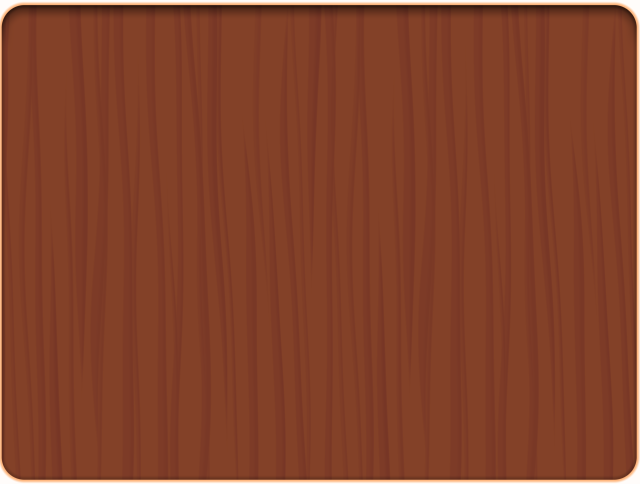
Reproduce this texture procedurally as a WebGL 2 fragment shader.

```glsl
#version 300 es
precision highp float;

uniform vec2 u_resolution;
out vec4 outColor;

#define WOOD vec3(0.514, 0.255, 0.155)
#define GRAIN vec3(0.490, 0.232, 0.153)
#define GRAIN_EDGE vec3(0.466, 0.212, 0.147)
#define GLOW vec3(1.0, 0.72, 0.50)
#define PAPER vec3(1.0, 0.99, 0.98)
#define TILE_WIDTH 0.677
#define CORNER_RADIUS 0.047
#define GLOW_WIDTH 0.0085
#define SHADOW_DEPTH 0.42
#define WANDER 0.009
#define TAU 6.28318

float hash(float n) {
    return fract(sin(n * 12.9898 + 4.137) * 43758.55);
}

float roundedBox(vec2 p, vec2 halfSize, float radius) {
    vec2 q = abs(p) - halfSize + radius;
    return length(max(q, 0.0)) + min(max(q.x, q.y), 0.0) - radius;
}

// Tapered vertical streaks: x = body coverage, y = dark flank coverage
vec2 grainLayer(vec2 p, float count, float halfWidth, float reachMin, float seed, float px) {
    float spacing = TILE_WIDTH / count;
    float cell = floor(p.x / spacing);
    vec2 cover = vec2(0.0);
    for (int i = -2; i <= 2; i++) {
        float id = cell + float(i);
        float key = mod(id, count) * 7.31 + seed;
        float phase = TAU * hash(key);

        // Wandering centre line
        float center = (id + 0.5 + 0.6 * (hash(key + 1.7) - 0.5)) * spacing;
        center += WANDER * sin(p.y * 4.3 + phase);
        center += 0.3 * WANDER * sin(p.y * 10.7 + phase * 2.3);

        // Each streak grows from the top or the bottom and ends in a point
        float side = hash(key + 3.1) < 0.5 ? -1.0 : 1.0;
        float reach = mix(reachMin, 1.3, hash(key + 5.3));
        float fromTip = side * (p.y - 0.5) + reach;
        float taper = smoothstep(-0.02, 0.42, fromTip);
        float w = halfWidth * mix(0.65, 1.35, hash(key + 8.9)) * taper;
        w *= 0.85 + 0.15 * sin(p.y * 6.1 + phase * 1.7);

        float d = p.x - center;
        float body = 1.0 - smoothstep(-px, px, abs(d) - w);
        body *= smoothstep(0.0, 1.5 * px, w);
        float flankStart = w * mix(-0.1, 0.5, hash(key + 11.3));
        float flank = body * smoothstep(-0.25 * w - px, 0.25 * w + px, d - flankStart);
        cover = max(cover, vec2(body, flank * mix(0.45, 1.0, hash(key + 13.7))));
    }
    return cover;
}

vec3 woodColor(vec2 p, float px) {
    // Shared sway keeps neighbouring streaks roughly parallel
    p.x += 0.008 * sin(p.y * 3.1 + TAU * p.x / TILE_WIDTH) + 0.012 * p.y;
    vec2 broad = grainLayer(p, 14.0, 0.0108, 0.1, 2.0, px);
    vec2 fine = grainLayer(p + vec2(0.021, 0.0), 10.0, 0.0052, -0.1, 151.0, px);
    vec3 color = mix(WOOD, GRAIN, broad.x);
    color = mix(color, GRAIN, fine.x * 0.65);
    return mix(color, GRAIN_EDGE, max(broad.y, fine.y * 0.85));
}

void main() {
    vec2 p = gl_FragCoord.xy / u_resolution.y;
    float px = 1.0 / u_resolution.y;
    float aspect = u_resolution.x * px;

    // Panel outline
    vec2 low = vec2(0.0035, 0.0088);
    vec2 high = vec2(aspect - 0.0068, 0.9895);
    vec2 center = 0.5 * (low + high);
    vec2 halfSize = 0.5 * (high - low);
    float d = roundedBox(p - center, halfSize, CORNER_RADIUS);

    // Inner shadow, deepest below the top edge
    vec3 color = woodColor(p, px);
    float lowered = roundedBox(p - center + vec2(0.0, 0.006), halfSize, CORNER_RADIUS);
    float shade = SHADOW_DEPTH * (1.0 - smoothstep(-0.026, 0.006, lowered));
    shade = SHADOW_DEPTH * smoothstep(-0.026, 0.006, lowered) * smoothstep(-0.1, 0.0, p.y - high.y)
          + 0.22 * smoothstep(-0.010, 0.0, d);
    color *= 1.0 - shade;

    // Warm glow fading into the paper outside
    vec3 outside = mix(GLOW, PAPER, smoothstep(0.001, GLOW_WIDTH, d));
    color = mix(color, outside, smoothstep(-0.7 * px, 0.7 * px, d));
    outColor = vec4(color, 1.0);
}
```
